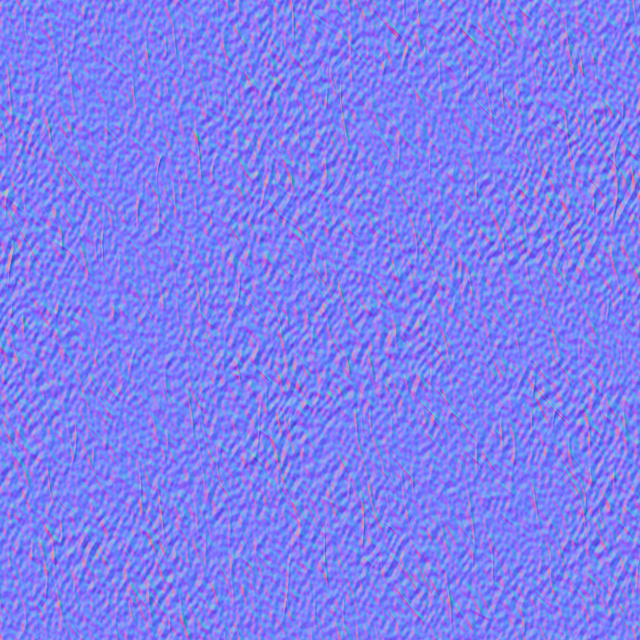
This texture map is drawn by a WebGL 1 fragment shader. Its source:

```glsl
precision highp float;
// Tangent-space normal map of fine wrinkled leather.
// A height field sums small grain, two sets of short steep wrinkles and thin
// beaded creases; its slopes, found by central differences, become the colour.

uniform vec2 u_resolution;

// Lengths are in canvas widths, frequencies in cells per canvas (across, along).
const vec2  GRAIN_FREQ     = vec2(146.0, 92.0);
const float GRAIN_ANGLE    = 1.92;
const float GRAIN_HEIGHT   = 0.0020;

const vec2  WRINKLE_FREQ   = vec2(104.0, 46.0);
const float WRINKLE_ANGLE  = 1.12;   // main set, leaning right
const float CROSS_ANGLE    = 1.88;   // second set, leaning left
const float WRINKLE_HEIGHT = 0.0036;
const float CROSS_HEIGHT   = 0.0020;
const float WRINKLE_MIN    = 0.45;   // strength left in the calm areas
const float PATCH_FREQ     = 4.3;

const int   CREASE_LAYERS  = 3;
const vec2  CREASE_FREQ    = vec2(34.0, 8.0);
const vec2  CREASE_BREAKS  = vec2(38.0, 20.0);
const float CREASE_ANGLE   = 1.76;
const float CREASE_FAN     = 0.18;   // turn between crease layers
const float CREASE_WIDTH   = 0.0018;
const float CREASE_DEPTH   = 0.0020;

const float BEND_FREQ      = 11.0;
const float BEND_AMOUNT    = 0.010;
const float SLOPE_STEP     = 0.0007;
const float SLOPE_SKEW     = 0.5;    // right faces steeper than left ones
const float SLOPE_VARIANCE = 0.07;   // keeps the skewed slopes centred
const float BLUE_FALLOFF   = 1.8;    // deepens blue on steep slopes

float hash(vec2 cell) {
  return fract(sin(dot(cell, vec2(127.1, 311.7))) * 43758.545);
}

// Slope contribution of one lattice corner with a random unit gradient.
float corner(vec2 cell, vec2 offset) {
  float a = 6.2832 * hash(cell);
  return dot(vec2(cos(a), sin(a)), offset);
}

// Gradient noise, roughly -0.7 to 0.7.
float noise(vec2 p) {
  vec2 i = floor(p);
  vec2 f = p - i;
  vec2 u = f * f * f * (f * (f * 6.0 - 15.0) + 10.0);
  vec2 e = vec2(1.0, 0.0);
  float low  = mix(corner(i, f), corner(i + e.xy, f - e.xy), u.x);
  float high = mix(corner(i + e.yx, f - e.yx), corner(i + e.xx, f - e.xx), u.x);
  return mix(low, high, u.y);
}

// Coordinates across and along a given direction.
vec2 frame(vec2 p, float angle) {
  float c = cos(angle);
  float s = sin(angle);
  return vec2(s * p.x - c * p.y, c * p.x + s * p.y);
}

// Thin grooves along the zero lines of stretched noise, broken into beads.
float creases(vec2 p) {
  float sum = 0.0;
  for (int k = 0; k < CREASE_LAYERS; k++) {
    float layer = float(k);
    vec2 q = frame(p, CREASE_ANGLE + CREASE_FAN * layer);
    vec2 seed = vec2(17.3, 41.9) * (layer + 1.0);
    float d = noise(q * CREASE_FREQ + seed) / (CREASE_FREQ.x * CREASE_WIDTH);
    float present = smoothstep(-0.25, 0.35, noise(q * CREASE_BREAKS - seed));
    sum += present * exp(-d * d) * (1.0 - 0.2 * layer);
  }
  return sum;
}

float leatherHeight(vec2 p, float roughness) {
  vec2 bend = vec2(noise(p * BEND_FREQ + 5.3), noise(p * BEND_FREQ + 63.7));
  vec2 q = p + BEND_AMOUNT * bend;
  float grain = noise(frame(p, GRAIN_ANGLE) * GRAIN_FREQ + 9.1);
  float wrinkle = noise(frame(q, WRINKLE_ANGLE) * WRINKLE_FREQ + 31.4);
  float crossed = noise(frame(q, CROSS_ANGLE) * WRINKLE_FREQ + 77.2);
  return GRAIN_HEIGHT * grain
       + roughness * (WRINKLE_HEIGHT * wrinkle + CROSS_HEIGHT * crossed)
       - CREASE_DEPTH * mix(0.6, 1.1, roughness) * creases(q);
}

// Soft patches where the wrinkles gather.
float wrinklePatches(vec2 p) {
  float n = noise(p * PATCH_FREQ + 2.6) + 0.5 * noise(p * PATCH_FREQ * 2.3 + 14.2);
  return mix(WRINKLE_MIN, 1.0, smoothstep(-0.45, 0.5, n));
}

void main() {
  vec2 p = gl_FragCoord.xy / min(u_resolution.x, u_resolution.y);
  float roughness = wrinklePatches(p);

  vec2 dx = vec2(SLOPE_STEP, 0.0);
  vec2 dy = dx.yx;
  vec2 slope = vec2(
    leatherHeight(p + dx, roughness) - leatherHeight(p - dx, roughness),
    leatherHeight(p + dy, roughness) - leatherHeight(p - dy, roughness)
  ) / (2.0 * SLOPE_STEP);

  // Green points down the canvas.
  vec2 tilt = vec2(-slope.x, slope.y);
  float steep = clamp(tilt.x, -0.8, 0.8);
  tilt.x += SLOPE_SKEW * (steep * steep - SLOPE_VARIANCE);
  vec3 normal = normalize(vec3(tilt, 1.0));
  vec3 color = 0.5 + 0.5 * normal;
  color.b = 1.0 - BLUE_FALLOFF * (1.0 - color.b);
  gl_FragColor = vec4(color, 1.0);
}
```
